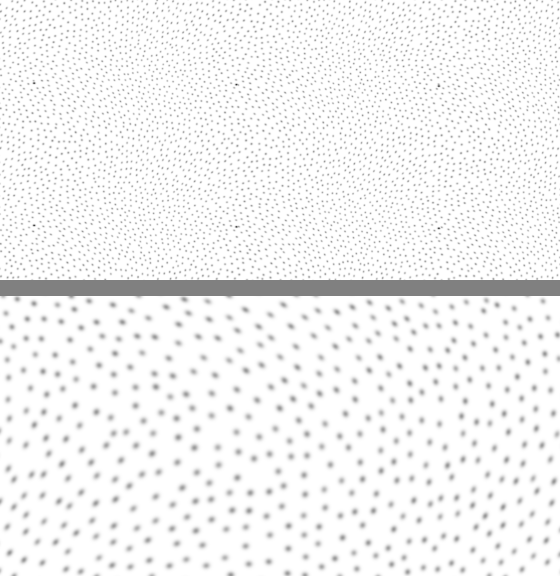
Top: the whole. Bottom: its middle third, enlarged.
Write a Shadertoy shader that draws this texture.

```glsl
// Fine grey stipple on white: evenly spread soft dots with a few dark specks.
// Dots sit on a jittered triangular lattice; one repulsion step spaces them
// out, and a slow periodic warp varies their density and direction.

const vec2 TILE = vec2(0.7227, 0.508);   // repeat of the specks and dense patches
const float DOTS_PER_HEIGHT = 42.4;
const float TAU = 6.2831853;

vec2 hash2(vec2 p) {
    vec3 q = fract(p.xyx * vec3(0.1031, 0.1030, 0.0973));
    q += dot(q, q.yzx + 33.33);
    return fract((q.xx + q.yz) * q.zy);
}

// Jittered lattice point of one cell
vec2 site(vec2 cell) {
    vec2 lattice = vec2(cell.x + 0.5 * mod(cell.y, 2.0), 0.866 * cell.y);
    return lattice + 0.74 * (hash2(cell + 71.0) - 0.5);
}

// Lattice point pushed away from its close neighbours
vec2 spacedSite(vec2 cell) {
    vec2 here = site(cell);
    vec2 push = vec2(0.0);
    for (int j = -2; j <= 2; j++)
    for (int i = -2; i <= 2; i++) {
        if (i == 0 && j == 0) continue;
        vec2 away = here - site(cell + vec2(i, j));
        float gap = max(length(away), 0.001);
        push += away / gap * max(1.0 - gap, 0.0) * 0.42;
    }
    return here + clamp(push, -0.35, 0.35);
}

// Strength of the soft dots at p, in lattice units
float stipple(vec2 p) {
    float ink = 0.0;
    float row = floor(p.y / 0.866 + 0.5);
    for (int j = -1; j <= 1; j++) {
        float y = row + float(j);
        float column = floor(p.x - 0.5 * mod(y, 2.0) + 0.5);
        for (int i = -1; i <= 1; i++) {
            vec2 cell = vec2(column + float(i), y);
            vec2 offset = p - spacedSite(cell);
            float strength = mix(0.29, 0.41, hash2(cell + 13.0).x);
            ink = max(ink, strength * exp(-41.0 * dot(offset, offset)));
        }
    }
    return ink;
}

// Dark, slightly wide specks, one per tile
float specks(vec2 uv) {
    vec2 p = uv - vec2(0.122, 0.703);
    p.y += 0.0072 * p.x;
    p -= TILE * floor(p / TILE + 0.5);
    p /= vec2(0.0046, 0.0034);
    return 0.8 * exp(-dot(p, p));
}

void mainImage(out vec4 fragColor, in vec2 fragCoord) {
    vec2 uv = fragCoord / iResolution.y;

    // Crowd the dots around one point per tile, then bend the lattice rows
    vec2 phase = TAU * (uv - vec2(0.547, 0.727)) / TILE;
    vec2 p = uv * DOTS_PER_HEIGHT + vec2(0.6, 0.35) * sin(phase);
    p += 0.7 * sin(vec2(phase.y + 0.8, phase.x + 2.1));
    p = mat2(0.92, 0.39, -0.39, 0.92) * p;

    float ink = max(stipple(p), specks(uv));
    fragColor = vec4(vec3(1.0 - ink), 1.0);
}
```
